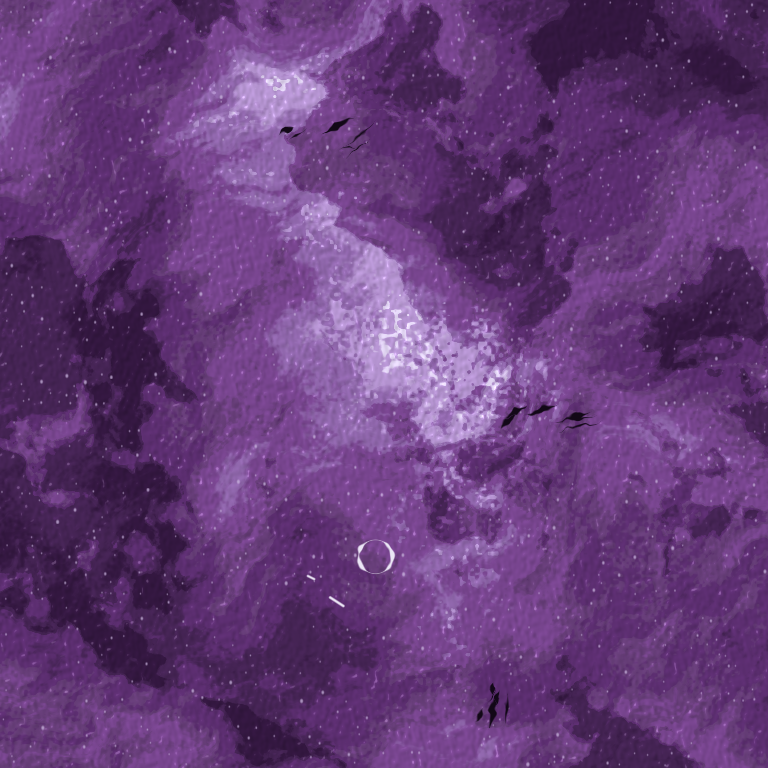
Reproduce this texture procedurally as a WebGL 1 fragment shader.

```glsl
precision highp float;
uniform vec2 u_resolution;

float hash(vec2 p) {
  return fract(sin(dot(p, vec2(127.1, 311.7))) * 43758.5453);
}

float noise(vec2 p) {
  vec2 i = floor(p), f = fract(p);
  f = f * f * (3.0 - 2.0 * f);
  return mix(mix(hash(i), hash(i + vec2(1, 0)), f.x),
             mix(hash(i + vec2(0, 1)), hash(i + vec2(1, 1)), f.x), f.y);
}

float fbm(vec2 p) {
  float sum = 0.0, amp = 0.5;
  for (int i = 0; i < 6; i++) {
    sum += amp * noise(p);
    p = mat2(1.6, 1.2, -1.2, 1.6) * p + 7.3;
    amp *= 0.5;
  }
  return sum;
}

vec2 rotate(vec2 p, float a) {
  return vec2(cos(a) * p.x + sin(a) * p.y, cos(a) * p.y - sin(a) * p.x);
}

float segment(vec2 p, vec2 a, vec2 b) {
  vec2 d = b - a;
  return length(p - a - d * clamp(dot(p - a, d) / dot(d, d), 0.0, 1.0));
}

float blob(vec2 p, vec2 center, vec2 size) {
  vec2 q = (p - center) / size;
  return exp(-dot(q, q));
}

// Purple ramp, from shadow to chalky white
vec3 paint(float tone) {
  vec3 c = mix(vec3(0.20, 0.09, 0.25), vec3(0.27, 0.14, 0.33), smoothstep(-2.2, -1.5, tone));
  c = mix(c, vec3(0.36, 0.18, 0.44), smoothstep(-1.2, -0.75, tone));
  c = mix(c, vec3(0.40, 0.24, 0.47), smoothstep(-0.4, -0.2, tone));
  c = mix(c, vec3(0.47, 0.27, 0.56), smoothstep(-0.1, 0.2, tone));
  c = mix(c, vec3(0.56, 0.40, 0.67), smoothstep(0.6, 1.1, tone));
  c = mix(c, vec3(0.71, 0.58, 0.82), smoothstep(1.3, 1.9, tone));
  return mix(c, vec3(0.89, 0.84, 0.96), smoothstep(2.3, 3.1, tone));
}

// Ragged dark splinters in three clusters
float splinters(vec2 p, float px) {
  float mask = 0.0;
  p += 0.006 * (vec2(noise(p * 130.0), noise(p * 130.0 + 40.0)) - 0.5);
  for (int i = 0; i < 18; i++) {
    float n = float(i), k = floor(n / 6.0);
    vec2 center = k < 0.5 ? vec2(0.71, 0.46) : k < 1.5 ? vec2(0.63, 0.085) : vec2(0.42, 0.82);
    float angle = (k == 1.0 ? 1.3 : 0.4) + 0.7 * (hash(vec2(n, 3.1)) - 0.5);
    vec2 offset = (vec2(hash(vec2(n, 1.7)), hash(vec2(n, 5.3))) - 0.5) * vec2(0.1, 0.045);
    vec2 q = rotate(p - center - offset, angle);
    float halfLength = 0.006 + 0.016 * hash(vec2(n, 8.9));
    float width = (0.001 + 0.005 * pow(hash(vec2(n, 6.2)), 2.0)) * (1.0 - abs(q.x) / halfLength);
    mask = max(mask, 1.0 - smoothstep(-px, px, abs(q.y) - width));
  }
  return mask;
}

// Broken pale crescent and two flicks beside it
float paleMarks(vec2 p, float px) {
  vec2 q = p - vec2(0.489, 0.275);
  float r = length(q), side = abs(q.x) / max(r, 0.001);
  float width = 0.005 * smoothstep(0.35, 1.0, side) * noise(p * 90.0);
  float d = abs(r - 0.022) - width;
  d = min(d, segment(p, vec2(0.43, 0.222), vec2(0.447, 0.211)) - 0.0016);
  d = min(d, segment(p, vec2(0.401, 0.25), vec2(0.409, 0.246)) - 0.0014);
  return 1.0 - smoothstep(-px, px, d);
}

// Tiny scattered paint flecks
float flecks(vec2 p, float px) {
  vec2 cell = floor(p * 85.0);
  vec2 center = (cell + 0.2 + 0.6 * vec2(hash(cell + 2.0), hash(cell + 9.0))) / 85.0;
  float radius = 0.0006 + 0.0013 * pow(hash(cell + 31.0), 3.0);
  float d = length((p - center) * vec2(1.0, 0.75)) - radius;
  return step(0.87, hash(cell + 17.0)) * (1.0 - smoothstep(-px, px, d));
}

void main() {
  vec2 p = gl_FragCoord.xy / u_resolution.y;
  float px = 1.0 / u_resolution.y;
  vec2 warp = vec2(fbm(p * 5.0), fbm(p * 5.0 + 23.0)) - 0.5;
  vec2 w = p + 0.22 * warp;

  // Broad layout: pale diagonal, violet left, shadowed right
  float band = segment(w, vec2(0.36, 0.87), vec2(0.66, 0.45));
  band = min(band, segment(w, vec2(0.66, 0.45), vec2(0.54, 0.22)) + 0.03);
  float light = exp(-band * band / 0.011);
  float tone = 0.1 + 1.35 * light - 0.75 * smoothstep(0.5, 0.9, w.x + 0.25 * (w.y - 0.5));
  tone += 0.6 * blob(w, vec2(0.92, 0.33), vec2(0.14, 0.1));
  tone -= 0.5 * blob(w, vec2(0.37, 0.2), vec2(0.1, 0.2));
  tone -= 0.9 * blob(w, vec2(0.7, 0.85), vec2(0.18, 0.14));

  // Clouded paint and slanted brush hairs
  float hairs = fbm(rotate(w, 0.6) * vec2(14.0, 55.0));
  tone += 4.2 * (fbm(w * 5.5 + 3.0) - 0.5) + 1.5 * (hairs - 0.5);

  // Dark dabs with dry, ragged edges
  float ragged = fbm(p * 45.0) - 0.5;
  float dabs = fbm(w * 6.5 + 51.0) + 0.16 * ragged;
  dabs += 0.22 * blob(w, vec2(0.5, 0.75), vec2(0.07, 0.1));
  dabs += 0.16 * blob(w, vec2(0.74, 0.33), vec2(0.06, 0.1));
  dabs += 0.16 * blob(w, vec2(0.57, 0.14), vec2(0.08, 0.05));
  tone -= 1.5 * smoothstep(0.59, 0.65, dabs);

  // Chalky dry brush catching on the weave
  float chalk = fbm(w * 9.0 + 80.0) + 0.7 * (noise(p * 190.0) - 0.5) * noise(p * 75.0) + 0.4 * ragged;
  tone += 1.4 * light * smoothstep(0.55, 0.72, chalk);

  // Bumpy surface lit from the upper left
  vec2 weave = rotate(p, 0.25) * vec2(210.0, 150.0);
  float relief = noise(weave) - noise(weave + vec2(-0.5, 0.6));
  tone += 0.35 * (noise(p * 240.0) - 0.5);
  vec3 color = paint(tone) * (1.0 + 0.17 * relief);
  color += 0.16 * smoothstep(0.42, 0.75, relief);

  color = mix(color, vec3(0.78, 0.70, 0.86), 0.75 * flecks(p, px));
  color = mix(color, vec3(0.07, 0.03, 0.09), splinters(p, px));
  color = mix(color, vec3(0.92, 0.90, 0.96), paleMarks(p, px));
  gl_FragColor = vec4(color, 1.0);
}
```
